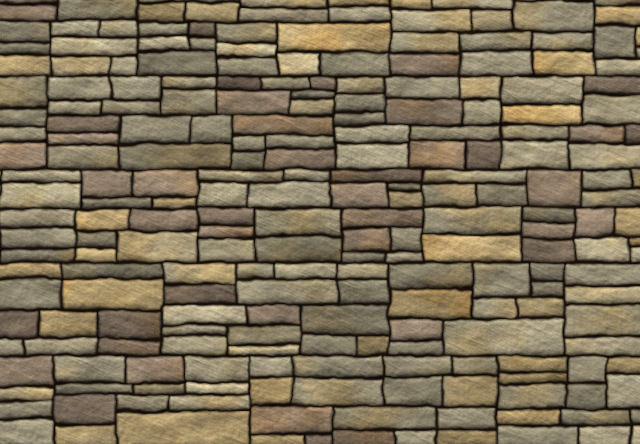
Give the GLSL for this texture, as a Shadertoy shader.

```glsl
// Dry-stacked ledge stone wall: staggered panels split into rough, top-lit stones.

float hash(vec2 p) {
    return fract(sin(dot(p, vec2(127.1, 311.7))) * 43758.55);
}

float noise(vec2 p) {
    vec2 i = floor(p), f = fract(p);
    f = f * f * (3.0 - 2.0 * f);
    return mix(mix(hash(i), hash(i + vec2(1, 0)), f.x),
               mix(hash(i + vec2(0, 1)), hash(i + vec2(1, 1)), f.x), f.y);
}

float fbm(vec2 p) {
    float sum = 0.0, amp = 0.5;
    for (int i = 0; i < 5; i++) {
        sum += amp * noise(p);
        p = mat2(1.6, 1.2, -1.2, 1.6) * p + 7.3;
        amp *= 0.5;
    }
    return sum;
}

// Height of the split rock face: broad lumps plus slanted cleavage ridges
float rockHeight(vec2 p) {
    float ridge = 1.0 - abs(2.0 * fbm(p * vec2(11.0, 26.0) + p.yx * 9.0) - 1.0);
    return fbm(p * vec2(17.0, 25.0)) + 0.45 * ridge;
}

// Ragged vertical joint between neighbouring panels
float panelEdge(float column, float row) {
    return 0.5 * (column + 0.45 * hash(vec2(column, row + 17.0)) + 0.37 * row);
}

// Finds the stone around p by repeated random cuts; returns its seed
float findStone(vec2 p, out vec2 lo, out vec2 hi) {
    float row = floor((p.y + 0.011) / 0.21);
    float column = floor(p.x / 0.5 - 0.37 * row);
    if (p.x < panelEdge(column, row)) column -= 1.0;
    lo = vec2(panelEdge(column, row), row * 0.21 - 0.011);
    hi = vec2(panelEdge(column + 1.0, row), lo.y + 0.21);
    float seed = hash(vec2(column + 3.0, row * 5.0 + 11.0));

    for (int i = 0; i < 7; i++) {
        vec2 size = hi - lo;
        float pick = hash(vec2(seed * 31.0, 2.0));
        float ratio = mix(0.3, 0.7, hash(vec2(seed * 47.0, 5.0)));
        bool cutX = i > 0 && (size.x > 0.32 || (size.y < 0.08 && size.x > 0.15 + 0.13 * pick));
        bool cutY = i == 0 || size.y > 0.053 + 0.04 * pick;
        float side = 0.0;
        if (cutX) {
            float x = mix(lo.x, hi.x, ratio);
            side = step(x, p.x);
            if (side > 0.5) lo.x = x; else hi.x = x;
        } else if (cutY) {
            float y = mix(lo.y, hi.y, i == 0 ? mix(0.5, ratio, 0.5) : ratio);
            side = step(y, p.y);
            if (side > 0.5) lo.y = y; else hi.y = y;
        } else break;
        seed = hash(vec2(seed * 61.0, side * 3.0 + float(i) + 1.0));
    }
    return seed;
}

vec3 stoneColor(float seed) {
    float kind = hash(vec2(seed * 73.0, 1.0));
    vec3 color = vec3(0.56, 0.53, 0.44);                      // olive grey
    if (kind > 0.42) color = vec3(0.64, 0.60, 0.49);          // pale sand
    if (kind > 0.68) color = vec3(0.52, 0.455, 0.385);        // mauve brown
    if (kind > 0.87) color = vec3(0.64, 0.56, 0.40);          // ochre
    return color * mix(0.83, 1.14, hash(vec2(seed * 89.0, 4.0)));
}

void mainImage(out vec4 fragColor, in vec2 fragCoord) {
    vec2 uv = fragCoord / iResolution.y;
    float pixel = 1.0 / iResolution.y;

    // Chipped, wavering joints
    vec2 wobble = vec2(noise(uv * 24.0), noise(uv * 21.0 + 40.0)) - 0.5;
    vec2 chips = vec2(noise(uv * 85.0), noise(uv * 80.0 + 90.0)) - 0.5;
    vec2 p = uv + wobble * vec2(0.008, 0.006) + chips * 0.003;

    vec2 lo, hi;
    float seed = findStone(p, lo, hi);

    // Slightly tilted rounded block
    vec2 halfSize = 0.5 * (hi - lo);
    vec2 q = p - 0.5 * (lo + hi);
    float tilt = (hash(vec2(seed * 53.0, 8.0)) - 0.5) * 0.045;
    q += tilt * vec2(-q.y, q.x);
    float radius = 0.005;
    vec2 corner = abs(q) - halfSize + vec2(0.0014, 0.0022) + radius;
    float dist = length(max(corner, 0.0)) + min(max(corner.x, corner.y), 0.0) - radius;
    dist += 0.003 * (noise(uv * 38.0 + seed * 60.0) - 0.45);

    // Rough face lit from the upper left
    vec2 r = uv + seed * vec2(13.0, 29.0);
    float relief = rockHeight(r) - rockHeight(r + vec2(-0.0025, 0.004));
    float mottle = fbm(r * vec2(9.0, 15.0)) - 0.48;
    float top = halfSize.y - q.y, bottom = halfSize.y + q.y;
    float light = 1.0 + 1.5 * relief + 0.42 * mottle;
    light += 0.17 * smoothstep(0.016, 0.004, top);
    light -= 0.30 * smoothstep(0.020, 0.002, bottom);
    light -= 0.16 * smoothstep(0.007, 0.0, halfSize.x - q.x);
    light *= mix(0.62, 1.0, smoothstep(0.0, 0.006, -dist));

    // Weather stains and fine grain
    vec3 color = stoneColor(seed) * max(light, 0.12);
    color *= mix(vec3(1.0), vec3(1.05, 0.98, 0.86), smoothstep(0.45, 0.75, fbm(r * 7.0 + 5.0)));
    color += 0.05 * (noise(uv * 330.0) - 0.5);

    // Deep shadow in the gaps
    vec3 gap = vec3(0.085, 0.055, 0.03) * (0.7 + 0.6 * noise(uv * 60.0));
    color = mix(color, gap, smoothstep(-pixel, pixel, dist));
    fragColor = vec4(clamp(color, 0.0, 1.0), 1.0);
}
```
